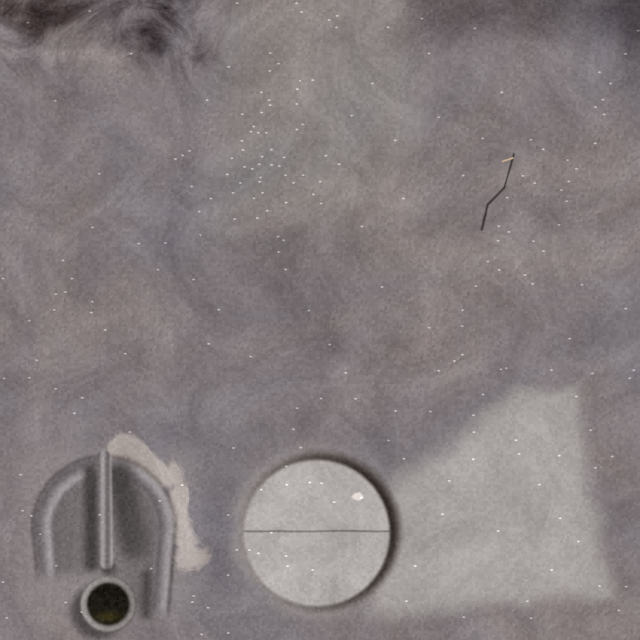
Reproduce this texture procedurally as a Shadertoy shader.

```glsl
vec2 hash2(vec2 p) {
  return fract(sin(vec2(dot(p, vec2(127.1, 311.7)), dot(p, vec2(269.5, 183.3)))) * 4375.8);
}

// Cellular noise: offset to the nearest point, and its random id
vec3 cells(vec2 p) {
  vec3 best = vec3(9);
  for (int k = 0; k < 9; k++) {
    vec2 cell = floor(p) + vec2(k % 3, k / 3) - 1.;
    vec2 offset = cell + .15 + .7 * hash2(cell) - p;
    if (dot(offset, offset) < dot(best.xy, best.xy)) best = vec3(offset, hash2(cell + 71.).x);
  }
  return best;
}

// Layered, warped sines, roughly -1 to 1
float clouds(vec2 p) {
  float sum = 0., amp = .5;
  for (int i = 0; i < 6; i++) {
    p = mat2(.8, .6, -.6, .8) * p * 1.75 + .9 * sin(p.yx * 1.3 + float(i) * 2.1);
    sum += amp * sin(p.x) * cos(p.y);
    amp *= .68;
  }
  return sum;
}

float inside(float d, float blur) { return 1. - smoothstep(-blur, blur, d); }

float bump(vec2 q) { return exp(-dot(q, q)); }

float segment(vec2 p, vec2 a, vec2 b) {
  vec2 ab = b - a;
  return length(p - a - ab * clamp(dot(p - a, ab) / dot(ab, ab), 0., 1.));
}

float box(vec2 p, vec2 center, vec2 size) {
  vec2 q = abs(p - center) - size;
  return length(max(q, 0.)) + min(max(q.x, q.y), 0.);
}

vec3 concrete(vec2 p, float broad, float fine) {
  vec3 col = vec3(.505, .473, .482), tan = vec3(.56, .53, .515);
  col = mix(col, tan, .85 * inside(box(p, vec2(.5, .84), vec2(.14, .2)) + .05 * broad, .06));
  col = mix(col, tan, .7 * inside(box(p, vec2(.75, .605), vec2(.17, .025)) + .03 * broad, .04));
  col += vec3(.03, .018, 0) * broad + .055 * fine - .05 * bump((p - vec2(.46, .55)) * vec2(8, 11));
  // Grime along the top
  float grime = inside(box(p, vec2(.12, .98), vec2(.18, .05)) + .035 * fine, .06);
  col -= grime * (.17 - .12 * fine) + .13 * smoothstep(.91, 1., p.y) * smoothstep(.6, .68, p.x);
  return col + .07 * bump((p - vec2(.1, .915)) * vec2(8, 80)) - .12 * bump((p - vec2(.99, .94)) * vec2(40, 20));
}

vec3 horseshoe(vec3 col, vec2 p, float fine) {
  // Pale surround and broken plaster
  float ground = box(p, vec2(.17), vec2(.11, .1)) - .025;
  col = mix(col, vec3(.56, .53, .53), .75 * inside(ground + .02 * fine, .025));
  float plaster = min(segment(p, vec2(.19, .298), vec2(.265, .255)), segment(p, vec2(.28, .225), vec2(.295, .13)));
  col = mix(col, vec3(.73, .69, .67) + .08 * fine, .85 * inside(plaster - .02 + .016 * fine, .006));
  // Raised arch around a hollow
  vec2 q = p - vec2(.163, .175);
  float arch = length(vec2(q.x * (1. + .9 * max(-q.y, 0.)), max(q.y, 0.))) - .112;
  float foot = smoothstep(0., .035, p.y - (q.x < 0. ? .085 : .025));
  col = mix(col, vec3(.49, .465, .47) - .8 * abs(q.x), foot * inside(arch + .028, .007));
  float ridge = .52 - .1 * cos((arch + .016) * 190. + 1.6 * sign(q.x));
  col = mix(col, vec3(ridge, ridge - .025, ridge - .015), foot * inside(abs(arch + .016) - .013, .005));
  col -= .13 * foot * bump(vec2(arch * 250., 0));
  // Shadowed recesses and the bar between them
  vec3 shade = vec3(.26, .24, .24);
  col = mix(col, shade, .9 * inside(segment(p, vec2(.142, .262), vec2(.143, .12)) - .011, .009));
  float right = segment(p, vec2(.187, .258), vec2(.212, .15)) - .022;
  col = mix(col, shade + 2.2 * max(q.x - .03, 0.), .85 * inside(right, .015));
  col = mix(col, shade, .8 * inside(segment(p, vec2(.229, .1), vec2(.228, .04)) - .007, .01));
  col = mix(col, shade, .7 * inside(length(p - vec2(.17, .112)) - .011, .006));
  float bar = segment(p, vec2(.163, .285), vec2(.166, .122)) - .011;
  col = mix(col, vec3(.53, .505, .51) + .1 * cos(q.x * 420. + 1.), inside(bar, .003));
  // Drain hole with a rounded rim
  vec2 h = p - vec2(.169, .056);
  float r = length(h);
  col = mix(col, shade, .8 * inside(length(h + vec2(.016, .012)) - .042, .01));
  col = mix(col, vec3(.46, .435, .43) + .11 * cos((r - .039) * 360.) - 1.2 * h.x, inside(r - .044, .003));
  vec3 depth = vec3(.1, .09, .07) + vec3(.12, .11, .03) * bump((h + vec2(0, .02)) * vec2(50, 120));
  return mix(col, depth + .03 * fine, inside(r - .032, .003));
}

vec3 disc(vec3 col, vec2 p, float fine) {
  vec2 q = p - vec2(.495, .167);
  float r = length(q), outer = length(q - vec2(.006, .003));
  float lit = dot(q / max(r, .001), vec2(-.96, -.27));
  // Worn lip, sloping wall and flat face with a seam
  col = mix(col, vec3(.62, .59, .58), (.45 + .3 * lit) * inside(outer - .137 + .012 * fine, .014));
  col = mix(col, vec3(.43, .4, .385) + .15 * lit, .9 * inside(outer - .124, .009));
  col -= .12 * bump(vec2((r - .118) * 160., 0)) * (.6 - .4 * lit);
  vec3 face = vec3(.69, .67, .66) + .05 * fine - .2 * bump(vec2(0, q.y - .003 + .001 * fine) * 550.);
  float chip = length((q - vec2(.064, .057)) * vec2(.8, 1.2)) - .007;
  face = mix(face, vec3(.92, .88, .86), inside(chip + .004 * fine, .002));
  return mix(col, face, inside(r - .114, .004));
}

void mainImage(out vec4 fragColor, in vec2 fragCoord) {
  vec2 p = fragCoord / iResolution.xy;
  float broad = clouds(p * 4.), fine = clouds(p * 17. + 5.);
  vec3 col = concrete(p, broad, fine);
  // Pale slab bounded by slanted edges
  float slab = max(max(p.x + .16 * p.y - .96, .09 * p.x - p.y - .012), max(.58 - p.x, p.y - .39));
  slab = max(slab, .8 * (p.y - .72 * p.x + .197));
  float pale = inside(slab + .018 * fine, .022);
  col = mix(col, vec3(.665, .645, .635) + .04 * fine + .025 * broad, .9 * pale);
  col = disc(horseshoe(col, p, fine), p, fine);
  // Embossed pits, grit and bright flecks
  vec3 pit = cells(p * vec2(95, 80)), grit = cells(p * 210.), fleck = cells(p * 75. + 3.);
  float pitted = smoothstep(-.2, .4, broad + .5 * fine) * (1. - .7 * pale);
  col += .2 * pitted * step(.55, pit.z) * (pit.x - pit.y) * bump(pit.xy * 4.) + .05 * (grit.z - .5);
  float dense = bump((p - vec2(.41, .74)) * vec2(16, 8));
  col += .25 * step(.97 - .4 * dense, fleck.z) * inside(length(fleck.xy * vec2(1, 1.5)) - .16, .12);
  // Crack and twig
  vec2 bend = vec2(.788, .707), knee = vec2(.762, .68);
  float crack = min(segment(p, vec2(.803, .759), bend), segment(p, bend, knee));
  crack = min(crack, segment(p, knee, vec2(.753, .642))) + .001 * fine;
  col = mix(col, vec3(.2, .18, .18), .85 * inside(crack - .0015, .0018));
  float twig = segment(p, vec2(.786, .748), vec2(.801, .753)) - .0015;
  col = mix(col, vec3(.78, .68, .58), inside(twig, .0015));
  fragColor = vec4(clamp(col, 0., 1.), 1);
}
```
